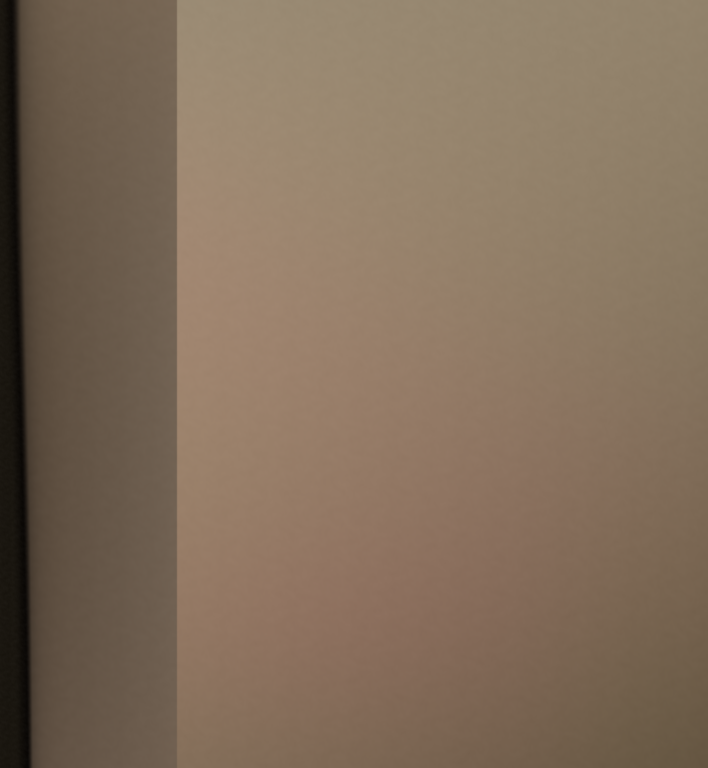
Reproduce this texture procedurally as a Shadertoy shader.

```glsl
// Two plain walls meeting at a vertical corner, with a dark fabric strip on the left.

const float CORNER_X = 0.25;
const float STRIP_TOP_X = 0.023;
const float STRIP_BOTTOM_X = 0.043;
const float GRAIN = 0.006;
const float TINT = 0.009;

// Lit wall: colours at its left and right ends, by height
const vec3 LIT_TOP_L = vec3(0.605, 0.545, 0.455);
const vec3 LIT_TOP_R = vec3(0.570, 0.510, 0.420);
const vec3 LIT_MID_L = vec3(0.615, 0.525, 0.430);
const vec3 LIT_MID_R = vec3(0.510, 0.445, 0.360);
const vec3 LIT_LOW_L = vec3(0.515, 0.435, 0.350);
const vec3 LIT_LOW_R = vec3(0.400, 0.330, 0.260);

// Shaded wall: colours beside the strip and beside the corner
const vec3 SHADE_TOP_L = vec3(0.430, 0.365, 0.295);
const vec3 SHADE_TOP_R = vec3(0.470, 0.405, 0.335);
const vec3 SHADE_MID_L = vec3(0.360, 0.300, 0.240);
const vec3 SHADE_MID_R = vec3(0.445, 0.385, 0.325);
const vec3 SHADE_LOW_L = vec3(0.375, 0.315, 0.260);
const vec3 SHADE_LOW_R = vec3(0.440, 0.375, 0.315);

const vec3 FABRIC = vec3(0.100, 0.085, 0.060);
const vec3 SEAM = vec3(0.035, 0.025, 0.018);

// Smooth curve through three colours at y = 0, 0.5 and 1
vec3 curve(vec3 low, vec3 mid, vec3 top, float y) {
    return low * (1.0 - y) * (1.0 - 2.0 * y)
         + mid * 4.0 * y * (1.0 - y)
         + top * y * (2.0 * y - 1.0);
}

// Fine irregular grain from layered, rotated sines
float grain(vec2 p) {
    float sum = 0.0;
    float weight = 0.5;
    for (int i = 0; i < 4; i++) {
        sum += weight * sin(p.x + 1.7 * sin(p.y)) * sin(p.y + 1.3 * sin(p.x * 0.7));
        p = mat2(1.2, 0.9, -0.9, 1.2) * p + 2.3;
        weight *= 0.7;
    }
    return sum;
}

vec3 litWall(vec2 uv) {
    float across = clamp((uv.x - CORNER_X) / (1.0 - CORNER_X), 0.0, 1.0);
    vec3 left = curve(LIT_LOW_L, LIT_MID_L, LIT_TOP_L, uv.y);
    vec3 right = curve(LIT_LOW_R, LIT_MID_R, LIT_TOP_R, uv.y);
    vec3 color = mix(left, right, pow(across, 1.15));

    // Diagonal rose band falling from left to right, olive around it
    float rise = uv.y - 0.47 + 0.45 * (uv.x - 0.6);
    float rose = exp(-pow(rise / 0.20, 2.0));
    float lowRose = exp(-dot((uv - vec2(0.50, 0.20)) * vec2(3.0, 6.0),
                             (uv - vec2(0.50, 0.20)) * vec2(3.0, 6.0)));
    color += TINT * (rose + 1.6 * lowRose) * vec3(1.2, -0.9, 0.2);
    float olive = smoothstep(0.68, 0.95, uv.x) * smoothstep(0.5, 0.25, uv.y);
    return color + TINT * olive * vec3(-0.8, 0.6, -0.6);
}

vec3 shadedWall(vec2 uv, float edge) {
    float across = clamp((uv.x - edge) / (CORNER_X - edge), 0.0, 1.0);
    vec3 left = curve(SHADE_LOW_L, SHADE_MID_L, SHADE_TOP_L, uv.y);
    vec3 right = curve(SHADE_LOW_R, SHADE_MID_R, SHADE_TOP_R, uv.y);
    vec3 color = mix(left, right, across);

    // Contact shadow beside the strip, wider toward the top
    float reach = mix(0.010, 0.020, uv.y);
    return color * (1.0 - 0.32 * exp(-max(uv.x - edge, 0.0) / reach));
}

void mainImage(out vec4 fragColor, in vec2 fragCoord) {
    vec2 uv = fragCoord / iResolution.xy;
    float pixel = 1.0 / iResolution.x;
    float edge = mix(STRIP_BOTTOM_X, STRIP_TOP_X, uv.y) + 0.0015 * sin(uv.y * 6.2832);

    // Walls
    float corner = smoothstep(-pixel, pixel, uv.x - CORNER_X);
    vec3 color = mix(shadedWall(uv, edge), litWall(uv), corner);
    color += GRAIN * grain(uv * vec2(130.0, 140.0));

    // Fabric strip with a darker seam along its soft edge
    float depth = edge - uv.x;
    vec3 fabric = mix(SEAM, FABRIC, smoothstep(0.0, 0.022, depth));
    fabric += 2.0 * GRAIN * grain(uv * vec2(300.0, 320.0));
    float softness = mix(0.003, 0.007, uv.y) + pixel;
    color = mix(color, fabric, smoothstep(-softness, softness, depth));

    fragColor = vec4(clamp(color, 0.0, 1.0), 1.0);
}
```
